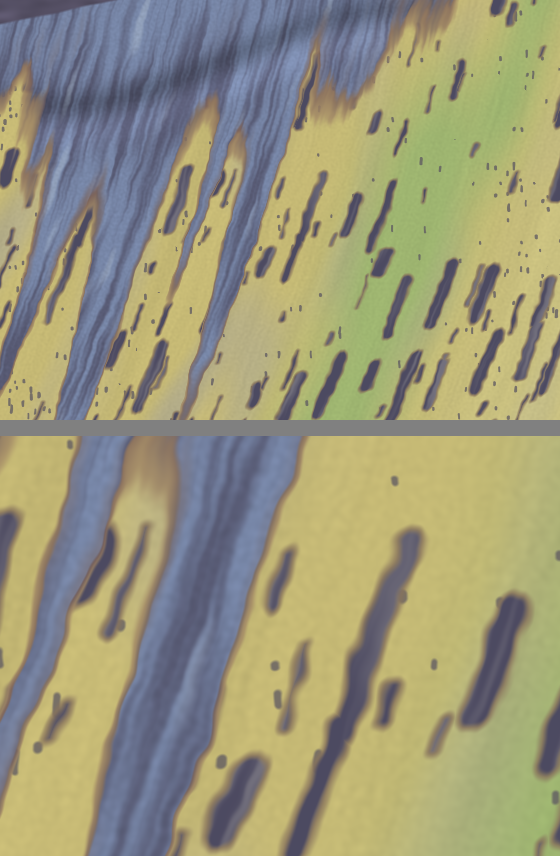
Top, the full canvas; bottom, a detail of the centre.
Give the GLSL for this texture, as a Shadertoy shader.

```glsl
vec2 hash2(vec2 p) {
    vec3 q = fract(p.xyx * vec3(.1031, .1030, .0973));
    q += dot(q, q.yzx + 33.33);
    return fract((q.xx + q.yz) * q.zy);
}

float corner(vec2 cell, vec2 offset) {
    return dot(hash2(cell + 91.) * 2. - 1., offset);
}

// Gradient noise, roughly -0.9 to 0.9
float noise(vec2 p) {
    vec2 i = floor(p), f = p - i, u = f * f * (3. - 2. * f), e = vec2(1, 0);
    float low = mix(corner(i, f), corner(i + e, f - e), u.x);
    float high = mix(corner(i + e.yx, f - e.yx), corner(i + 1., f - 1.), u.x);
    return 1.6 * mix(low, high, u.y);
}

float bump(float x, float width) {
    return exp(-x * x / (width * width));
}

// Distance to scattered capsules that lie along the fibres
float lesions(vec2 p, vec2 cell, float share, float radius) {
    float d = 1.;
    vec2 home = floor(p / cell);
    for (int j = -1; j <= 1; j++)
    for (int i = -1; i <= 1; i++) {
        vec2 id = home + vec2(i, j);
        vec2 place = hash2(id + radius * 900.), kind = hash2(id + 37.);
        if (kind.x > share) continue;
        vec2 q = p - (id + .2 + .6 * place) * cell;
        float reach = cell.y * mix(.08, .46, kind.y * kind.y);
        q.y -= clamp(q.y, -reach, reach);
        d = min(d, length(q) - radius * mix(.55, 1., place.x));
    }
    return d;
}

void mainImage(out vec4 fragColor, in vec2 fragCoord) {
    vec2 p = fragCoord / iResolution.y;
    float below = 1. - p.y;

    // Fibre coordinates: the veins lean right and bend near the bottom
    float s = p.x - .24 * p.y + .09 * below * below;
    vec2 fibre = vec2(s + .007 * noise(p * 13.) + .003 * noise(p * 45.), p.y);
    float broad = noise(p * 3.5 + 7.);
    float vein = noise(fibre * vec2(45, 3));
    float thread = noise(fibre * vec2(120, 6));
    float grain = noise(p * 140.);

    // Living leaf: yellow with green bands and dull patches
    vec3 leaf = mix(vec3(.78, .73, .46), vec3(.70, .675, .54),
        smoothstep(-.1, .6, noise(vec2(s * 7., p.y * 2.) + 3.) + .3 * broad));
    leaf = mix(leaf, vec3(.80, .77, .52), .7 * smoothstep(1.05, 1.25, s));
    float green = bump(s - .89, .13) * smoothstep(1., .6, p.y)
        + .8 * bump(s - 1.04, .07) * smoothstep(.45, .8, p.y);
    leaf = mix(leaf, vec3(.62, .71, .44), clamp(green * (1.15 + .4 * broad), 0., 1.));
    leaf *= 1. + .03 * noise(vec2(s * 22., p.y)) + .02 * thread + .025 * grain;

    // Fine specks, crowded at the lower left and the upper right
    float crowd = smoothstep(.6, .15, p.x) + .6 * smoothstep(1., 1.3, p.x);
    float speck = lesions(p + .002 * noise(p * 60.), vec2(.016),
        .03 + .4 * crowd * smoothstep(-.1, .6, noise(p * 6.)), .0032);
    leaf = mix(leaf, vec3(.36, .34, .38), .75 * smoothstep(.002, -.001, speck));

    // Lesions: brown rim around a dark, striped core
    float spot = min(lesions(fibre, vec2(.088, .22), .58, .018),
                     lesions(fibre + 5., vec2(.06, .11), .36, .007));
    spot += .003 * noise(p * 40.) + .002 * thread;
    vec3 core = mix(vec3(.30, .29, .38), vec3(.45, .44, .49),
        smoothstep(-.2, .8, vein + .6 * thread));
    leaf = mix(leaf, vec3(.53, .45, .36), .85 * smoothstep(.005, -.002, spot));
    leaf = mix(leaf, core, smoothstep(0., -.006, spot));

    // Decay front, with long tongues running down the fibres
    float front = .77 + .25 * smoothstep(.62, 1.08, p.x) + .4 * smoothstep(1.02, 1.3, p.x);
    float rot = p.y - front
        + 1.1 * bump(fibre.x - .255 + .09 * p.y, .06)
        + .82 * bump(fibre.x - .525 + .05 * p.y, .032)
        + .66 * bump(fibre.x - .05, .05)
        + .42 * bump(fibre.x - .38, .022)
        + .2 * noise(fibre * vec2(10, 1.5))
        + .1 * noise(fibre * vec2(32, 4)) + .02 * thread;

    // Dead tissue: blue grey, with dark veins and pale flecks
    float tone = .52 + .5 * vein + .3 * thread + .45 * broad;
    vec3 dead = mix(vec3(.34, .35, .45), vec3(.47, .53, .66), smoothstep(.1, .75, tone));
    float fleck = smoothstep(.35, .75, noise(fibre * vec2(32, 5) + 19.));
    dead = mix(dead, vec3(.62, .68, .77), .65 * fleck);
    float fold = p.y - .75 - .23 * smoothstep(.15, .95, p.x);
    dead *= 1. - .2 * bump(fold, .035) + .1 * bump(fold + .07, .04) + .05 * grain;
    vec3 brown = mix(vec3(.51, .40, .35), vec3(.45, .38, .37), smoothstep(-.3, .5, vein));
    float stain = smoothstep(.2, .0, rot) * smoothstep(-.15, .45, broad + .5 * vein);
    dead = mix(dead, brown, .75 * stain);

    // Brown margin between the two
    float margin = .075 + .05 * noise(p * 11.);
    vec3 color = mix(leaf, mix(vec3(.64, .54, .40), brown, smoothstep(-.08, 0., rot)),
        .85 * smoothstep(-margin - .025, -margin + .025, rot));
    color = mix(color, dead, smoothstep(-.02, .025, rot));

    // Shadowed leaf behind the upper left edge
    float edge = p.y - .94 - .22 * p.x - .006 * noise(p * 9.);
    vec3 shadow = vec3(.33, .31, .39) * (1. + .2 * noise(p * vec2(18, 40)));
    color = mix(color, shadow, smoothstep(-.004, .004, edge));
    fragColor = vec4(color, 1);
}
```
